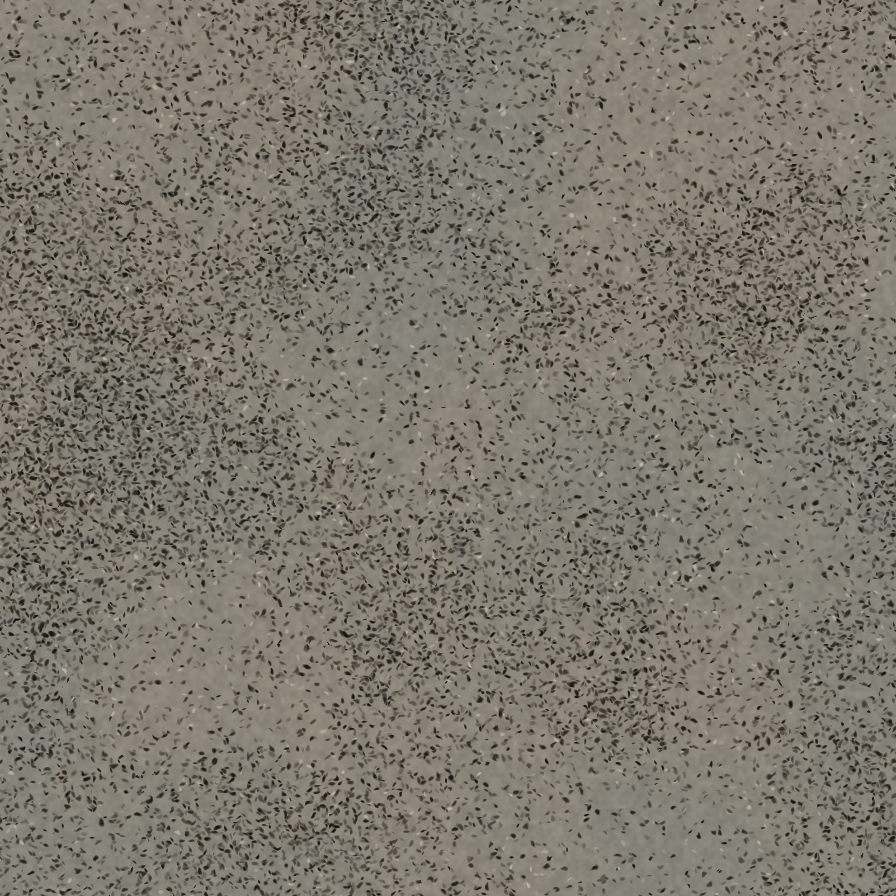
Reproduce this texture procedurally as a Shadertoy shader.

```glsl
// Speckled grey stone: a warm-to-cool grey ground with fine mottling, strewn with
// small soft dark grains. Grains are jittered, turned ellipses on a grid, and
// a broad fractal noise gathers them into dense and sparse patches.

const vec3 WARM_GREY = vec3(0.555, 0.525, 0.475);
const vec3 COOL_GREY = vec3(0.525, 0.515, 0.480);
const vec3 BLACK_GRAIN = vec3(0.09, 0.085, 0.07);
const vec3 BROWN_GRAIN = vec3(0.15, 0.105, 0.06);
const vec3 PALE_GRAIN = vec3(0.74, 0.71, 0.64);

float hash(vec2 p, float seed) {
    vec3 q = fract(vec3(p.xyx + seed * 7.31) * vec3(0.1031, 0.1030, 0.0973));
    q += dot(q, q.yzx + 33.33);
    return fract((q.x + q.y) * q.z);
}

float valueNoise(vec2 p, float seed) {
    vec2 cell = floor(p);
    vec2 f = fract(p);
    f = f * f * (3.0 - 2.0 * f);
    float low = mix(hash(cell, seed), hash(cell + vec2(1, 0), seed), f.x);
    float high = mix(hash(cell + vec2(0, 1), seed), hash(cell + vec2(1, 1), seed), f.x);
    return mix(low, high, f.y);
}

float fbm(vec2 p, float seed) {
    float sum = 0.0;
    float amplitude = 0.5;
    for (int i = 0; i < 4; i++) {
        sum += amplitude * valueNoise(p, seed + float(i));
        p = mat2(1.6, 1.2, -1.2, 1.6) * p;
        amplitude *= 0.5;
    }
    return sum / 0.9375;
}

// Strength of the scattered grains at p; density is the share of filled cells.
float grains(vec2 p, float density, float seed) {
    vec2 cell = floor(p);
    float strongest = 0.0;
    for (int y = -1; y <= 1; y++) {
        for (int x = -1; x <= 1; x++) {
            vec2 id = cell + vec2(x, y);
            float present = step(hash(id, seed), density);
            vec2 centre = id + vec2(hash(id, seed + 1.0), hash(id, seed + 2.0));
            float angle = (hash(id, seed + 3.0) - 0.5) * 2.6 - 0.25;
            vec2 axis = vec2(cos(angle), sin(angle));
            vec2 d = p - centre;
            d = vec2(dot(d, axis), dot(d, vec2(-axis.y, axis.x)));
            vec2 radii = vec2(0.46, 0.25) * mix(0.75, 1.2, hash(id, seed + 4.0));
            float shape = 1.0 - smoothstep(0.4, 1.4, length(d / radii));
            float strength = mix(0.25, 1.0, pow(hash(id, seed + 5.0), 1.5));
            strongest = max(strongest, present * shape * strength);
        }
    }
    return strongest;
}

// Grey ground with broad tint drift and fine grit.
vec3 groundColour(vec2 p) {
    vec3 colour = mix(WARM_GREY, COOL_GREY, smoothstep(0.3, 0.7, fbm(p * 4.0, 11.0)));
    float grit = valueNoise(p * 230.0, 21.0) + valueNoise(p * 120.0, 22.0) - 1.0;
    return colour * (1.0 + 0.09 * grit);
}

void mainImage(out vec4 fragColor, in vec2 fragCoord) {
    vec2 p = fragCoord / min(iResolution.x, iResolution.y);

    // Broad patches set how crowded the grains are.
    float patches = smoothstep(0.27, 0.73, fbm(p * 5.0 + 3.7, 31.0));
    float density = mix(0.14, 0.80, patches);

    // A slight warp breaks up the ellipses.
    vec2 warp = vec2(valueNoise(p * 190.0, 41.0), valueNoise(p * 190.0, 42.0)) - 0.5;
    vec2 q = p + 0.0028 * warp;

    vec3 colour = groundColour(p);
    vec3 dark = mix(BLACK_GRAIN, BROWN_GRAIN, smoothstep(0.5, 0.8, valueNoise(p * 60.0, 51.0)));
    colour = mix(colour, PALE_GRAIN, grains(q * 150.0, 0.05, 61.0));
    colour = mix(colour, dark, grains(q * 128.0, density, 71.0));
    colour = mix(colour, dark, grains(q * 158.0 + 9.3, density, 81.0));

    fragColor = vec4(colour, 1.0);
}
```
